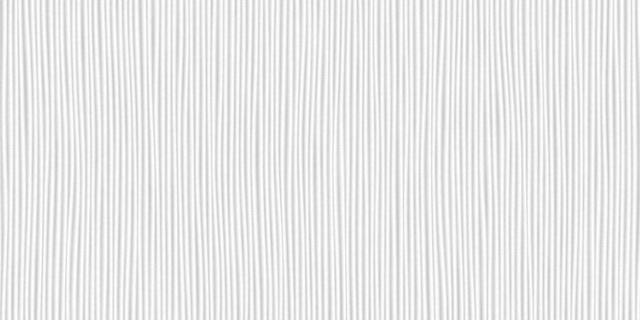
Write a Shadertoy shader that draws this texture.

```glsl
const float STRANDS = 55.0;        // strands per canvas height
const float SWAY = 0.27;           // sideways wander of one strand, in strands
const float SWAY_RATE = 3.0;       // bends per canvas height
const float DRIFT = 0.9;           // shared lean of neighbouring strands
const float ROUNDNESS = 0.61;      // distance from crest to deepest groove
const float SHADE_SKEW = 0.12;     // one flank of a strand is steeper
const float GAP_EVENNESS = 0.75;   // 1 gives all gaps the same depth
const float RELIEF_VARIATION = 0.14;
const float GRAIN = 0.025;
const float GRAIN_SCALE = 200.0;
const int SAMPLES = 3;             // horizontal antialiasing
const vec3 CREST = vec3(0.998);
const vec3 GROOVE = vec3(0.782);

float hash(vec2 p) {
    vec3 q = fract(vec3(p.xyx) * 0.1031);
    q += dot(q, q.yzx + 33.33);
    return fract((q.x + q.y) * q.z);
}

float noise(vec2 p) {
    vec2 cell = floor(p);
    vec2 f = fract(p);
    f = f * f * (3.0 - 2.0 * f);
    float low = mix(hash(cell), hash(cell + vec2(1.0, 0.0)), f.x);
    float high = mix(hash(cell + vec2(0.0, 1.0)), hash(cell + vec2(1.0)), f.x);
    return mix(low, high, f.y);
}

// Sideways position of a strand's crest at height y
float crestPosition(float id, float y) {
    float phase = 20.0 * hash(vec2(id, 7.0));
    float bend = noise(vec2(id, y * SWAY_RATE + phase)) * 2.0 - 1.0;
    return id + 0.5 + SWAY * bend;
}

// Groove depth: 0 on a strand's crest, 1 midway between two strands
float grooveDepth(vec2 p) {
    float x = p.x * STRANDS + DRIFT * noise(p * vec2(5.0, 2.0) + 40.0);
    float toLeft = 2.0;
    float toRight = 2.0;
    for (int k = -2; k <= 2; k++) {
        float offset = x - crestPosition(floor(x) + float(k), p.y);
        if (offset >= 0.0) toLeft = min(toLeft, offset);
        else toRight = min(toRight, -offset);
    }
    float flank = min(toLeft * (1.0 + SHADE_SKEW), toRight * (1.0 - SHADE_SKEW));
    flank /= mix(1.0, toLeft + toRight, GAP_EVENNESS);
    float depth = smoothstep(0.0, ROUNDNESS, flank);

    // Grooves fade and deepen along their length
    float relief = noise(vec2(x * 2.0, p.y * 8.0) + 90.0) * 2.0 - 1.0;
    return depth * (1.0 + RELIEF_VARIATION * relief);
}

void mainImage(out vec4 fragColor, in vec2 fragCoord) {
    float depth = 0.0;
    for (int s = 0; s < SAMPLES; s++) {
        float shift = (float(s) + 0.5) / float(SAMPLES) - 0.5;
        depth += grooveDepth((fragCoord + vec2(shift, 0.0)) / iResolution.y);
    }
    depth /= float(SAMPLES);

    // Pale strands with a faint paper grain
    vec2 p = fragCoord / iResolution.y;
    vec3 color = mix(CREST, GROOVE, depth);
    color += GRAIN * (noise(p * GRAIN_SCALE) - 0.5);
    fragColor = vec4(clamp(color, 0.0, 1.0), 1.0);
}
```
